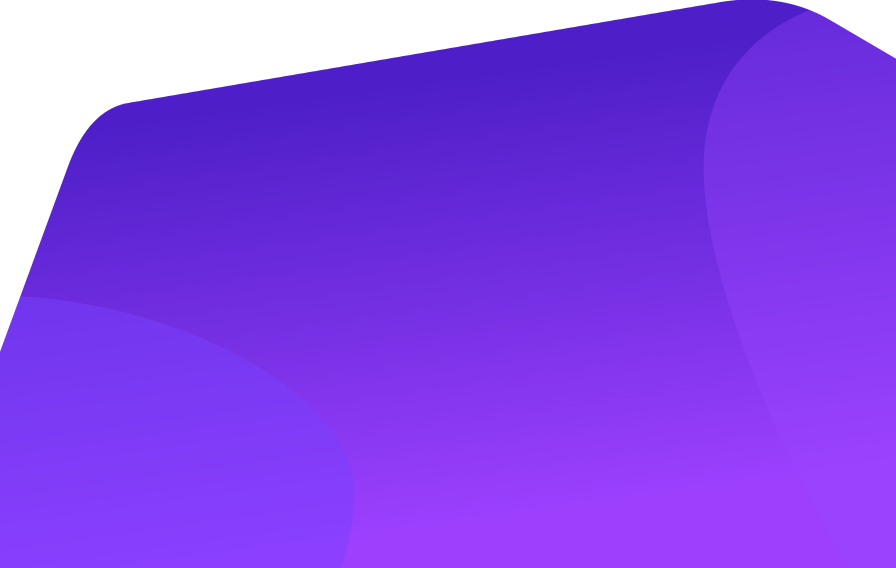
A Shadertoy shader for this background:

```glsl
const vec3 PAPER = vec3(1.0);
const vec3 INDIGO = vec3(0.305, 0.12, 0.785);
const vec3 VIOLET = vec3(0.61, 0.25, 0.995);
const vec3 BLUE_TINT = vec3(0.47, 0.25, 1.0);
const vec3 LILAC_TINT = vec3(0.60, 0.27, 1.0);

// Antialiased coverage of the region where field > 0
float coverage(float field) {
    float slope = length(vec2(dFdx(field), dFdy(field)));
    return clamp(0.5 + field / max(slope, 1e-6), 0.0, 1.0);
}

// Signed distance to a line, positive to the right of from -> to
float edgeDistance(vec2 p, vec2 from, vec2 to) {
    vec2 along = normalize(to - from);
    return dot(p - from, vec2(along.y, -along.x));
}

// Intersection of two half-planes with a parabolic corner;
// reach holds the distances at which the rounding starts
float roundedCorner(float a, float b, vec2 reach) {
    a /= reach.x;
    b /= reach.y;
    float blend = max(1.0 - abs(a - b), 0.0);
    return min(a, b) - 0.25 * blend * blend;
}

// Sheared ellipse with a vertical tangent at its tip
float shearedEllipse(vec2 fromTip, float width, float shear, float height) {
    float across = 1.0 - fromTip.x / width;
    float upward = (fromTip.y - shear * fromTip.x) / height;
    return 1.0 - across * across - upward * upward;
}

// Two ellipse halves joined at the tip; pairs are (above, below)
float bulge(vec2 p, vec2 tip, float width, vec2 shears, vec2 heights) {
    vec2 q = p - tip;
    float above = coverage(shearedEllipse(q, width, shears.x, heights.x));
    float below = coverage(shearedEllipse(q, width, shears.y, heights.y));
    return q.y > 0.0 ? above : below;
}

// Large panel with two rounded upper corners
float panel(vec2 p) {
    vec2 leftCorner = vec2(0.1564, 0.8070);
    vec2 rightCorner = vec2(1.3761, 1.0147);
    float left = edgeDistance(p, vec2(0.0, 0.3807), leftCorner);
    float top = edgeDistance(p, leftCorner, rightCorner);
    float right = edgeDistance(p, rightCorner, vec2(1.5802, 0.8951));
    return min(roundedCorner(left, top, vec2(0.0616, 0.0936)),
               roundedCorner(top, right, vec2(0.0632, 0.0722)));
}

// Slightly tilted gradient, dark at the top
vec3 panelColor(vec2 p) {
    float depth = (0.753 - p.y + 0.14 * p.x) / 0.782;
    return mix(INDIGO, VIOLET, clamp(depth, 0.0, 1.0));
}

void mainImage(out vec4 fragColor, in vec2 fragCoord) {
    vec2 p = fragCoord / iResolution.y;
    vec3 color = panelColor(p);

    // Translucent bulges at the lower left and the right
    float leftBulge = bulge(p, vec2(0.6235, 0.1358), -0.4877,
                            vec2(-0.1624), vec2(0.2523, 0.4444));
    float rightBulge = bulge(p, vec2(1.2387, 0.7058), 0.6173,
                             vec2(-0.35, -1.146), vec2(0.477, 0.512));
    color = mix(color, BLUE_TINT, 0.5 * leftBulge);
    color = mix(color, LILAC_TINT, 0.36 * rightBulge);

    fragColor = vec4(mix(PAPER, color, coverage(panel(p))), 1.0);
}
```
